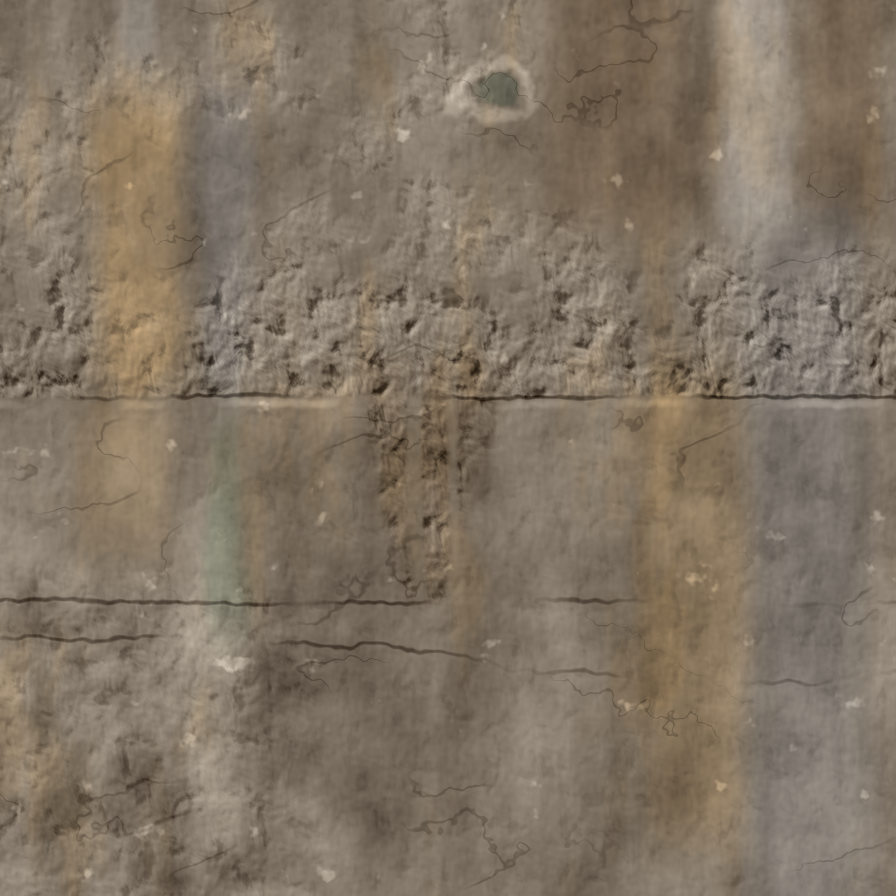
Give the GLSL for this texture, as a three.js fragment shader.

```glsl
// Weathered concrete wall: rough eroded band, cast seams, vertical stains and grit.
#define SEAM_TOP 0.557
#define SEAM_MID 0.328
#define SEAM_LOW 0.245
#define GRAIN_SCALE 34.0
#define RELIEF 1.15
#define MOTTLE 0.42
#define STREAKS 0.40
#define DARK vec3(0.36, 0.315, 0.265)
#define PALE vec3(0.65, 0.605, 0.545)
#define OCHRE vec3(0.60, 0.49, 0.34)
#define SLATE vec3(0.49, 0.47, 0.45)
#define MOSS vec3(0.36, 0.39, 0.33)

varying vec2 vUv;

vec2 gradientAt(vec2 cell) {
  vec3 h = fract(cell.xyx * vec3(0.1031, 0.1030, 0.0973));
  h += dot(h, h.yzx + 33.33);
  float angle = 6.2832 * fract((h.x + h.y) * h.z);
  return vec2(cos(angle), sin(angle));
}

// Gradient noise, roughly -1 to 1
float noise(vec2 p) {
  vec2 i = floor(p), f = p - i;
  vec2 u = f * f * f * (f * (f * 6.0 - 15.0) + 10.0);
  vec2 e = vec2(1.0, 0.0);
  float low = mix(dot(gradientAt(i), f), dot(gradientAt(i + e), f - e), u.x);
  float high = mix(dot(gradientAt(i + e.yx), f - e.yx), dot(gradientAt(i + 1.0), f - 1.0), u.x);
  return 1.6 * mix(low, high, u.y);
}

float fbm(vec2 p) {
  float sum = 0.0, amp = 0.5;
  for (int k = 0; k < 4; k++) {
    sum += amp * noise(p);
    p = p * 2.03 + 17.3;
    amp *= 0.55;
  }
  return sum;
}

float band(float x, float lo, float hi, float soft) {
  return smoothstep(lo - soft, lo + soft, x) * (1.0 - smoothstep(hi - soft, hi + soft, x));
}

// Vertical stain with a wavering edge: x centre, half width, bottom, top
float stain(vec2 p, float x, float halfWidth, float bottom, float top) {
  float d = abs(p.x - x + 0.02 * fbm(p * vec2(14.0, 5.0) + x * 50.0));
  return (1.0 - smoothstep(halfWidth * 0.4, halfWidth * 1.3, d)) * band(p.y, bottom, top, 0.05);
}

// Signed height above a wandering horizontal joint
float jointHeight(vec2 p, float y, float wander) {
  return p.y - y - wander * fbm(vec2(p.x * 5.0, y * 40.0)) - 0.002 * noise(p * 70.0);
}

// Thin dark joint, broken along its length
float crack(float height, float x, float seed) {
  float strength = smoothstep(-0.35, 0.3, noise(vec2(x * 7.0, seed)));
  return strength * (1.0 - smoothstep(0.0006, 0.0035, abs(height)));
}

float surface(vec2 p) {
  vec2 q = p + 0.006 * vec2(noise(p * 28.0), noise(p * 28.0 + 9.0));
  return fbm(q * GRAIN_SCALE * vec2(1.15, 0.95));
}

void main() {
  vec2 p = vUv;
  float mottle = fbm(p * vec2(7.0, 5.5) + 3.0);
  float blotch = fbm(p * 15.0 + 41.0);
  float streak = fbm(vec2(p.x * 13.0, p.y * 1.6) + 11.0);
  float topJoint = jointHeight(p, SEAM_TOP, 0.006);
  float upper = smoothstep(-0.003, 0.003, topJoint);
  float lowerLeft = band(p.x, -0.1, 0.36, 0.1) * band(p.y, -0.1, 0.36, 0.06);

  // Stains running down the wall
  float rust = max(stain(p, 0.155, 0.055, 0.56, 0.90), 0.7 * stain(p, 0.14, 0.06, 0.38, 0.56));
  float tan_ = stain(p, 0.775, 0.06, 0.06, 0.58);
  float ash = max(stain(p, 0.845, 0.04, 0.72, 1.1), stain(p, 0.15, 0.025, 0.92, 1.1));
  float slate = max(stain(p, 0.255, 0.03, 0.55, 0.92), stain(p, 0.90, 0.07, -0.1, 0.78));
  float moss = stain(p, 0.255, 0.025, 0.30, 0.52);
  float umber = stain(p, 0.69, 0.10, 0.74, 1.1) + stain(p, 0.94, 0.05, 0.76, 1.1);

  // Where the face has crumbled
  float eroded = upper * (1.0 - smoothstep(-0.09, 0.09, p.y - 0.69 - 0.22 * mottle));
  float patches = upper * band(p.x, -0.1, 0.60, 0.06) * smoothstep(-0.25, 0.25, blotch + mottle);
  float fall = p.y - SEAM_MID;
  float runnel = (1.0 - smoothstep(0.6, 1.3, abs(p.x - 0.475) / (0.02 + 0.28 * max(fall, 0.0))))
    * band(p.y, SEAM_MID, 0.60, 0.01) * smoothstep(-0.5, 0.2, noise(vec2(p.x * 48.0, p.y * 3.0)));
  float rough = max(max(eroded, 0.85 * runnel), max(0.55 * patches, 0.4 * lowerLeft));
  rough = max(rough, 0.17) * (1.0 - 0.5 * max(rust, min(umber, 1.0)));

  // Relief lit from the upper left
  float grain = surface(p);
  float slope = grain - surface(p + vec2(-0.0032, 0.0042));
  float pits = smoothstep(0.12, 0.5, -grain) * rough;
  float grit = noise(p * 120.0) * 0.5 + noise(p * vec2(170.0, 60.0)) * 0.4;

  float tone = 0.50 + MOTTLE * mottle + STREAKS * streak * (1.0 - 0.4 * eroded);
  tone += (0.18 + 0.4 * lowerLeft) * blotch + RELIEF * rough * slope + 0.10 * grit;
  tone += 0.40 * ash + 0.16 * rust - 0.28 * min(umber, 1.0) - 0.65 * pits - 0.15 * runnel;
  tone += 0.55 * smoothstep(0.42, 0.65, fbm(p * 21.0 + 70.0));

  // Cast joints, pale lip under the top one, and hairline cracks
  float midJoint = jointHeight(p, SEAM_MID, 0.008);
  float lowJoint = jointHeight(p, SEAM_LOW + 0.045 * (1.0 - smoothstep(0.3, 0.7, p.x)), 0.025);
  float joints = crack(topJoint, p.x, 2.3) + 0.9 * crack(midJoint, p.x, 8.7) + 0.8 * crack(lowJoint, p.x, 5.4);
  float hairline = 1.0 - smoothstep(0.01, 0.05, abs(noise(p * vec2(6.0, 13.0) + 0.4 * blotch)));
  hairline *= smoothstep(0.1, 0.4, noise(p * 6.0 + 31.0));
  tone += 0.35 * band(topJoint, -0.012, -0.004, 0.003) * smoothstep(-0.2, 0.4, noise(vec2(p.x * 8.0, 6.1)));
  tone -= 0.75 * joints + 0.28 * hairline;

  // Broken chip with a pale rim
  float chip = length((p - vec2(0.55, 0.898)) * vec2(1.0, 1.7)) + 0.03 * blotch;
  float hollow = 1.0 - smoothstep(0.026, 0.038, chip);
  tone += 0.45 * band(chip, 0.040, 0.056, 0.007) - 0.2 * hollow;

  // Colour: tone ramp, then stain tints that keep the shading
  vec3 color = mix(DARK, PALE, clamp(tone, -0.75, 1.5));
  float shade = dot(color, vec3(0.34)) / 0.47;
  float warm = clamp(0.55 * rust + 0.5 * tan_ + 0.35 * smoothstep(0.05, 0.45, fbm(p * vec2(9.0, 3.0) + 57.0)), 0.0, 0.7);
  color = mix(color, OCHRE * shade, warm);
  color = mix(color, SLATE * shade, 0.65 * max(slate, 0.6 * ash));
  color = mix(color, MOSS * shade * 1.15, 0.5 * max(moss, hollow));
  color *= mix(vec3(1.0), vec3(1.02, 0.97, 0.91), min(umber, 1.0) + 0.5 * runnel);
  gl_FragColor = vec4(color, 1.0);
}
```
